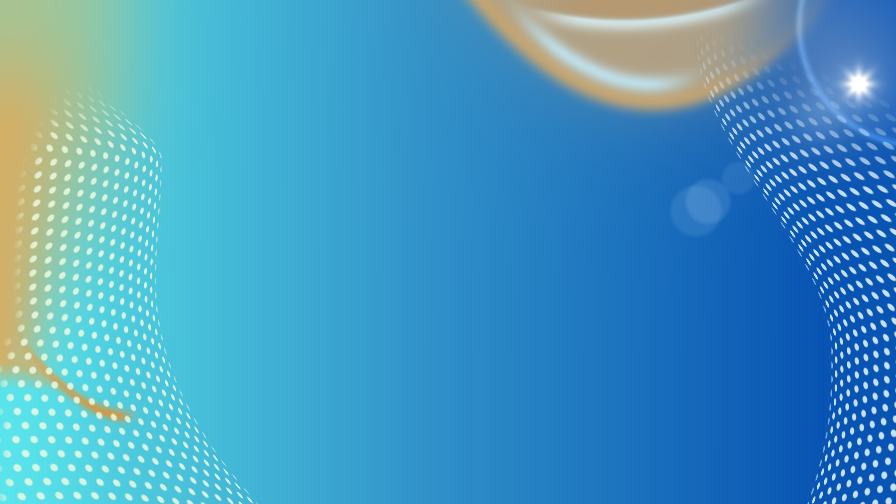
Write a Shadertoy shader that draws this background.

```glsl
// Blue gradient with two warped dot meshes, golden light veils and a lens flare.

float bell(float x, float width) { return exp(-x * x / (width * width)); }

// Horizontal sweep from cyan to deep blue
vec3 backdrop(float x) {
    vec3 c = mix(vec3(0.35, 0.89, 0.92), vec3(0.29, 0.77, 0.86), smoothstep(0.0, 0.35, x));
    c = mix(c, vec3(0.19, 0.57, 0.79), clamp((x - 0.33) / 0.52, 0.0, 1.0));
    return mix(c, vec3(0.03, 0.33, 0.70), clamp((x - 0.85) / 0.78, 0.0, 1.0));
}

// Staggered dots that crowd together toward an edge; d is the distance from it
float dotMesh(float d, float y, float tilt, float radius) {
    float column = 31.0 * pow(max(d, 0.0001), 0.6);
    float row = 36.0 * y + tilt * d + 0.5 * mod(floor(column), 2.0);
    vec2 cell = fract(vec2(column, row)) - 0.5;
    float soft = 36.0 / iResolution.y;
    float spot = 1.0 - smoothstep(radius - soft, radius + soft, length(cell));
    return spot * smoothstep(0.0, 0.012, d);
}

// Golden veil on the left that curls into a flame tip
vec3 leftVeil(vec3 c, vec2 p) {
    float green = exp(-pow(p.x / 0.27, 4.0)) * smoothstep(0.3, 1.0, p.y);
    c = mix(c, vec3(0.58, 0.80, 0.64), 0.75 * green);
    float s = max(0.266 - p.x, 0.0);
    float top = 0.178 + 3.05 * s * s;
    float bottom = 0.178 + 0.058 * (1.0 - p.x * p.x / 0.0708);
    float above = smoothstep(bottom - 0.015, bottom + 0.05 * s / 0.266 + 0.005, p.y);
    float glow = bell(p.x, 0.22 * p.y + 0.01) * mix(0.9, 0.4, smoothstep(0.72, 1.0, p.y));
    float flame = (1.0 - smoothstep(top - 0.008, top + 0.014, p.y)) * smoothstep(0.285, 0.24, p.x);
    c = mix(c, vec3(0.87, 0.67, 0.36), above * max(glow, 0.75 * flame));
    float rim = bell(p.y - top + 0.006, 0.012) * smoothstep(0.0, 0.2, p.x) * smoothstep(0.275, 0.23, p.x);
    return mix(c, vec3(0.90, 0.57, 0.18), 0.85 * rim);
}

// Golden crescent hanging from the top edge
vec3 crescent(vec3 c, vec2 p) {
    float x = p.x - 1.296;
    float d = (p.y - 0.803 - 1.745 * x * x) / sqrt(1.0 + 12.2 * x * x);
    float fade = 1.0 - smoothstep(1.40, 1.70, p.x);
    c = mix(c, vec3(0.45, 0.57, 0.64), 0.45 * exp(min(d, 0.0) * 14.0) * fade);
    c = mix(c, vec3(0.69, 0.63, 0.52), smoothstep(-0.045, 0.02, d) * fade);
    c = mix(c, vec3(0.84, 0.66, 0.40), 0.7 * bell(d + 0.004, 0.018) * fade);
    float streak = bell(d - 0.03, 0.018) * smoothstep(0.98, 1.12, p.x) * smoothstep(1.42, 1.28, p.x);
    c = mix(c, vec3(0.75, 0.89, 0.94), 0.9 * streak);
    float t = p.x - 1.238;
    float fold = p.y - 0.962 - 0.7 * t * t;
    float ends = smoothstep(1.02, 1.16, p.x) * smoothstep(1.56, 1.42, p.x);
    c = mix(c, vec3(0.72, 0.58, 0.40), 0.6 * smoothstep(0.0, 0.012, fold) * ends);
    float line = bell(fold + 0.006, fold > -0.006 ? 0.006 : 0.018);
    return mix(c, vec3(0.84, 0.93, 0.95), 0.85 * line * ends);
}

float disc(vec2 p, float radius) { return 1.0 - smoothstep(radius - 0.008, radius + 0.004, length(p)); }

// Bright star, wide halo ring and ghosts along the flare axis
vec3 lensFlare(vec3 c, vec2 p) {
    vec2 q = p - vec2(1.704, 0.833);
    vec2 axis = vec2(-0.299, -0.233);
    float r = length(q);
    c = mix(c, vec3(0.40, 0.52, 0.70), 0.55 * bell(length(q - vec2(-0.06, 0.06)), 0.17));
    float ring = length(p - vec2(1.824, 0.949)) - 0.238;
    c += vec3(0.13, 0.15, 0.16) * bell(ring, 0.007);
    c += 0.03 * (1.0 - smoothstep(-0.01, 0.0, ring));
    float ghosts = 0.11 * disc(q - 0.8 * axis, 0.034) + 0.15 * disc(q - axis, 0.046)
                 + 0.12 * disc(q - 1.08 * axis, 0.052);
    ghosts += 0.26 * bell(length(q - 0.25 * axis), 0.06);
    c = mix(c, vec3(0.72, 0.86, 0.97), ghosts);
    float rays = 0.5 + 0.5 * cos(8.0 * atan(q.y, q.x + 0.00001));
    float star = bell(r, 0.021 + 0.007 * rays) + 0.45 * exp(-r / 0.035);
    return mix(c, vec3(1.0), clamp(star, 0.0, 1.0));
}

void mainImage(out vec4 fragColor, in vec2 fragCoord) {
    vec2 p = fragCoord / iResolution.y;
    p.x *= 1.7778 * iResolution.y / iResolution.x;
    vec3 color = backdrop(p.x);
    color = leftVeil(color, p);
    color = crescent(color, p);

    // Left mesh, bounded by a curve on its right side
    float bend = max(0.44 - p.y, 0.0);
    float leftEdge = 0.315 + 1.05 * bend * bend + 0.012 * smoothstep(0.44, 0.7, p.y)
                   - 0.13 * smoothstep(0.68, 0.85, p.y);
    float inner = 0.04 * smoothstep(0.25, 0.4, p.y) + 1.2 * pow(max(p.y - 0.55, 0.0), 2.0);
    float leftDots = dotMesh(leftEdge - p.x, p.y, 14.0, 0.23)
                   * smoothstep(inner - 0.02, inner + 0.03, p.x) * smoothstep(0.85, 0.70, p.y);
    color = mix(color, vec3(0.93, 0.98, 0.88), 0.85 * leftDots);

    // Right mesh, bounded by a curve on its left side
    float dip = max(0.26 - p.y, 0.0);
    float rightEdge = 1.644 - 0.267 * smoothstep(0.3, 0.92, p.y) - 0.7 * dip * dip;
    float rightDots = dotMesh(p.x - rightEdge, p.y, 14.0, 0.25)
                    * smoothstep(0.97, 0.72, p.y + 0.35 * (p.x - 1.4));
    color = mix(color, vec3(0.86, 0.94, 0.99), 0.9 * rightDots);

    fragColor = vec4(lensFlare(color, p), 1.0);
}
```
